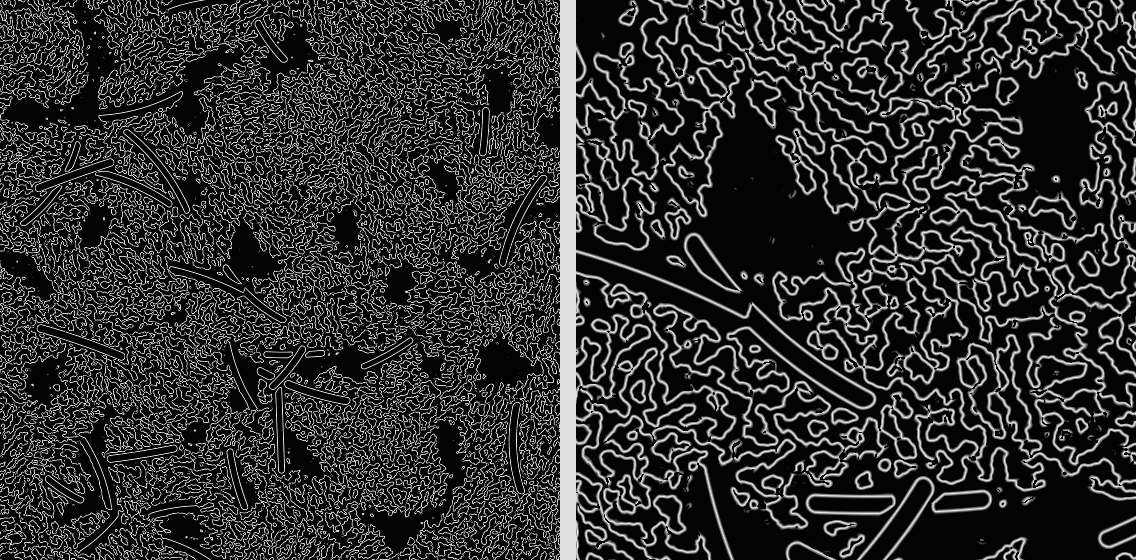
Left: the whole. Right: its middle third, enlarged.
Give the GLSL for this texture, as a three.js fragment shader.

```glsl
// Dense tangle of thin white edge contours, worms and small loops on black.
varying vec2 vUv;

const vec3 BACKGROUND = vec3(0.01);
const vec3 LINE_COLOR = vec3(0.93);
const float LINE_REACH = 0.0015;    // distance at which a line has faded out
const float GRAIN_FREQ = 110.0;     // noise cells across the canvas
const float DETAIL_RATIO = 1.7;     // frequency of the finer octave
const float DETAIL_AMOUNT = 0.35;
const float PATCH_FREQ = 9.0;       // patches that share one grain direction
const float MAX_STRETCH = 1.3;      // extra elongation of the grain
const float VOID_FREQ = 11.0;
const float VOID_DEPTH = 0.6;       // pushes the field away from zero
const float STROKE_COUNT = 26.0;
const float WEAK_EDGE = 0.33;       // slopes below this leave gaps
const float STRONG_EDGE = 0.43;
const float SLOPE_STEP = 0.0003;
const float PI = 3.14159265;

vec2 hash2(vec2 p) {
  vec3 q = fract(p.xyx * vec3(0.1031, 0.1030, 0.0973));
  q += dot(q, q.yzx + 33.33);
  return fract((q.xx + q.yz) * q.zy);
}

vec2 rotate(vec2 p, float angle) {
  float c = cos(angle), s = sin(angle);
  return vec2(c * p.x + s * p.y, c * p.y - s * p.x);
}

float cornerSlope(vec2 cell, vec2 offset) {
  float angle = 2.0 * PI * hash2(cell).x;
  return dot(vec2(cos(angle), sin(angle)), offset);
}

float gradientNoise(vec2 p) {
  vec2 i = floor(p), f = p - i;
  vec2 u = f * f * f * (f * (f * 6.0 - 15.0) + 10.0);
  vec2 e = vec2(1.0, 0.0);
  float low = mix(cornerSlope(i, f), cornerSlope(i + e, f - e), u.x);
  float high = mix(cornerSlope(i + e.yx, f - e.yx), cornerSlope(i + 1.0, f - 1.0), u.x);
  return mix(low, high, u.y);
}

// Mostly slanted grain that turns upright towards the right side
float grainAngle(vec2 p, float random) {
  float spread = (random - 0.5) * 2.6;
  float upright = smoothstep(0.72, 0.95, p.x);
  return mix(spread - 0.25, 0.5 * PI + 0.3 * spread, upright);
}

// Blend of stretched noise, each patch with its own direction
float directedGrain(vec2 p) {
  vec2 cell = floor(p * PATCH_FREQ);
  vec2 blend = smoothstep(0.0, 1.0, p * PATCH_FREQ - cell);
  float sum = 0.0, power = 0.0;
  for (int k = 0; k < 4; k++) {
    vec2 corner = vec2(mod(float(k), 2.0), floor(float(k) * 0.5));
    vec2 node = cell + corner;
    vec2 random = hash2(node + 17.0);
    vec2 side = mix(1.0 - blend, blend, corner);
    float weight = side.x * side.y;
    vec2 q = rotate(p - node / PATCH_FREQ, grainAngle(node / PATCH_FREQ, random.x));
    q.x /= 1.0 + MAX_STRETCH * random.y;
    sum += weight * gradientNoise(q * GRAIN_FREQ + random * 57.0 + 200.0);
    power += weight * weight;
  }
  return sum / sqrt(power);
}

// Long slightly bent strokes: single edges or closed slender outlines
float addStrokes(float field, vec2 p) {
  for (float i = 0.0; i < STROKE_COUNT; i++) {
    vec2 center = hash2(vec2(i, 3.7));
    vec2 shape = hash2(vec2(i, 41.3));
    vec2 turn = hash2(vec2(i, 83.9));
    vec2 q = rotate(p - center, grainAngle(center, turn.x));
    float side = q.y + (turn.y - 0.5) * 4.0 * q.x * q.x;
    float beyond = max(abs(q.x) - mix(0.025, 0.09, shape.x), 0.0);
    float reach = length(vec2(beyond, side));
    float outline = reach - mix(0.003, 0.007, shape.y);
    float edge = mix(side, outline, step(0.45, shape.y));
    float mask = 1.0 - smoothstep(0.006, 0.014, reach);
    field = mix(field, edge * GRAIN_FREQ, mask);
  }
  return field;
}

// Signed field whose zero level is the drawn contour
float contourField(vec2 p) {
  float detail = gradientNoise(rotate(p, 0.6) * GRAIN_FREQ * DETAIL_RATIO + 91.3);
  float field = directedGrain(p) + DETAIL_AMOUNT * detail;
  float hollow = smoothstep(0.2, 0.42, gradientNoise(p * VOID_FREQ + 31.7));
  return addStrokes(field + VOID_DEPTH * hollow, p);
}

void main() {
  vec2 h = vec2(SLOPE_STEP, 0.0);
  float field = contourField(vUv);
  vec2 slope = vec2(contourField(vUv + h), contourField(vUv + h.yx)) - field;
  float steepness = length(slope) / SLOPE_STEP;

  // Distance to the contour, with weak edges dropped
  float dist = abs(field) / max(steepness, 0.001);
  float line = clamp(1.0 - dist / LINE_REACH, 0.0, 1.0);
  line *= smoothstep(WEAK_EDGE, STRONG_EDGE, steepness / GRAIN_FREQ);
  gl_FragColor = vec4(mix(BACKGROUND, LINE_COLOR, line), 1.0);
}
```
